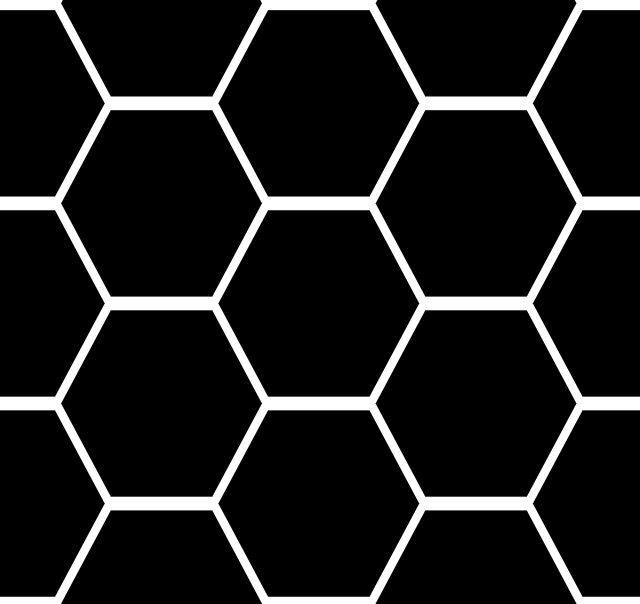
Reproduce this pattern procedurally as a Shadertoy shader.

```glsl
#define LATTICE_PERIOD vec2(0.5207, 0.3313)
#define LATTICE_CENTER vec2(-0.0020, -0.0024)
#define CELL_HALF_WIDTH 0.1663
#define CELL_HALF_TOP 0.0840
#define CELL_HALF_HEIGHT 0.1543
#define CELL_COLOR vec3(0.0)
#define LINE_COLOR vec3(1.0)

// Signed distance to the sides of a flat-topped hexagon
float hexagonDistance(vec2 p) {
    p = abs(p);
    float slope = (CELL_HALF_WIDTH - CELL_HALF_TOP) / CELL_HALF_HEIGHT;
    float slanted = (p.x + slope * p.y - CELL_HALF_WIDTH) / length(vec2(1.0, slope));
    return max(slanted, p.y - CELL_HALF_HEIGHT);
}

// Offset from the nearest point of a rectangular lattice
vec2 repeatCentered(vec2 p, vec2 period) {
    return p - period * floor(p / period + 0.5);
}

// Two interleaved lattices form the staggered columns
float honeycombDistance(vec2 p) {
    vec2 even = repeatCentered(p, LATTICE_PERIOD);
    vec2 odd = repeatCentered(p - 0.5 * LATTICE_PERIOD, LATTICE_PERIOD);
    return min(hexagonDistance(even), hexagonDistance(odd));
}

void mainImage(out vec4 fragColor, in vec2 fragCoord) {
    // Canvas height is one unit, origin at the middle
    vec2 p = (fragCoord - 0.5 * iResolution.xy) / iResolution.y;
    float pixel = 1.0 / iResolution.y;

    // Gaps between the cells become the lines
    float line = clamp(0.5 + honeycombDistance(p - LATTICE_CENTER) / pixel, 0.0, 1.0);
    fragColor = vec4(mix(CELL_COLOR, LINE_COLOR, line), 1.0);
}
```
